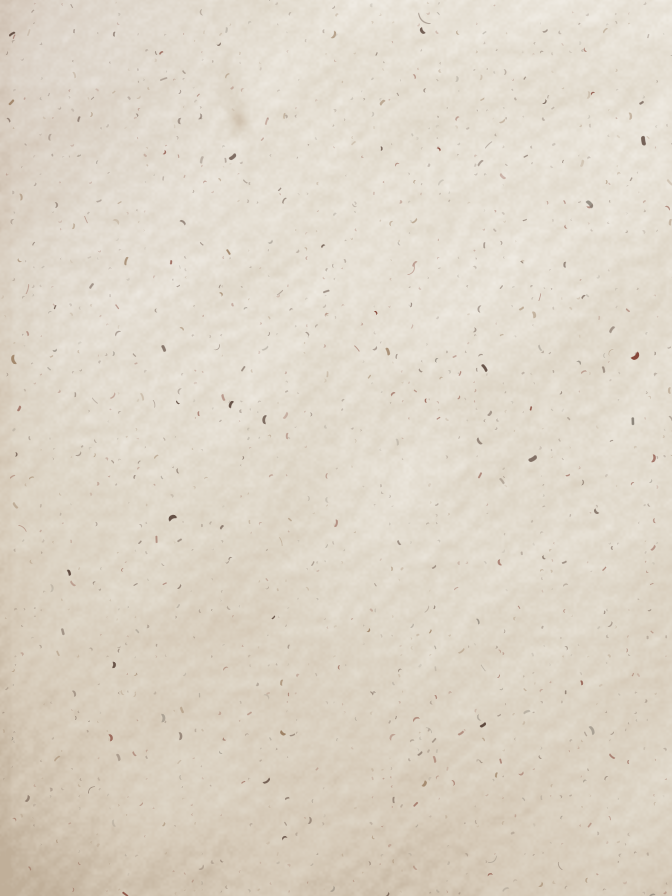
Reproduce this texture procedurally as a WebGL 2 fragment shader.

```glsl
#version 300 es
precision highp float;
// Aged handmade paper: a soft tonal gradient with mottling, diagonal creases
// lit as relief and fine felt grain, sprinkled with plant specks and fibres.
// Tone runs 0..3 through four paper colours; lengths are in canvas heights.

uniform vec2 u_resolution;
out vec4 outColor;

const vec3 LIGHT = vec3(0.915, 0.893, 0.852);
const vec3 CREAM = vec3(0.872, 0.840, 0.782);
const vec3 SAND  = vec3(0.838, 0.790, 0.720);
const vec3 TAN   = vec3(0.780, 0.720, 0.640);
const vec3 BARK  = vec3(0.30, 0.21, 0.17);
const vec3 RUST  = vec3(0.46, 0.17, 0.12);
const vec3 STRAW = vec3(0.58, 0.46, 0.34);
const vec3 ASH   = vec3(0.50, 0.47, 0.43);

const float CREASE_ANGLE = 0.62;
const float CREASE_DEPTH = 2.6;
const float FELT_DEPTH   = 0.55;
const float GRAIN_DEPTH  = 0.65;
const float MOTTLE_DEPTH = 1.1;
const vec2  LIGHT_STEP   = vec2(-0.006, 0.010);

// Integer hash: three random values in 0..1 per cell and seed
vec3 hash3(vec2 cell, int seed) {
  uvec3 v = uvec3(ivec3(ivec2(cell), seed)) * 1664525u + 1013904223u;
  v.x += v.y * v.z; v.y += v.z * v.x; v.z += v.x * v.y;
  v ^= v >> 16u;
  v.x += v.y * v.z; v.y += v.z * v.x; v.z += v.x * v.y;
  return vec3(v >> 8u) / 16777216.0;
}

float noise(vec2 p) {
  vec2 i = floor(p), f = fract(p);
  f = f * f * (3.0 - 2.0 * f);
  float low  = mix(hash3(i, 1).x, hash3(i + vec2(1, 0), 1).x, f.x);
  float high = mix(hash3(i + vec2(0, 1), 1).x, hash3(i + vec2(1, 1), 1).x, f.x);
  return mix(low, high, f.y);
}

mat2 rotation(float a) {
  return mat2(cos(a), sin(a), -sin(a), cos(a));
}

float fbm(vec2 p) {
  float sum = 0.0, amp = 0.5;
  for (int i = 0; i < 5; i++) {
    sum += amp * noise(p);
    p = rotation(0.5) * p * 2.03 + 17.3;
    amp *= 0.5;
  }
  return sum;
}

// Height of the crumpled sheet, stretched along the crease direction
float creaseHeight(vec2 p) {
  vec2 q = rotation(-CREASE_ANGLE) * p * vec2(1.0);
  q = q * vec2(4.0, 9.0) + 0.8 * noise(p * 5.0 + 3.0);
  return fbm(q) + 0.25 * abs(noise(q * 0.7 + 40.0) - 0.5);
}

// Broad light and dark areas of the sheet
float sheetTone(vec2 uv) {
  float tone = 0.22 + 1.75 * smoothstep(0.8, -0.05, uv.y) * (1.0 - 0.35 * uv.x);
  tone += 0.85 * exp(-uv.x / 0.10);
  tone += 0.75 * smoothstep(0.45, 0.0, length((uv - vec2(0.0, 1.0)) * vec2(1.0, 0.8)));
  tone += 0.5 * smoothstep(0.12, 0.0, uv.y);
  return tone + 0.25 * smoothstep(0.020, 0.014, uv.x);
}

// One bent, tapered speck at most per cell, blended over the paper
vec3 addSpecks(vec3 paper, vec2 p, float cells, float chance, float size,
               float slim, float strength, int seed) {
  vec2 id = floor(p * cells);
  vec3 place = hash3(id, seed), form = hash3(id, seed + 1), dye = hash3(id, seed + 2);
  if (place.z > chance) return paper;
  vec2 q = (fract(p * cells) - 0.28 - 0.44 * place.xy) / cells;
  q = rotation(-(1.4 + 2.2 * (form.x - 0.5))) * q;
  float len = size * mix(0.4, 1.0, form.y * form.y);
  float wide = len * slim * mix(0.6, 1.2, form.z);
  q.y += (dye.z - 0.5) * q.x * q.x / len;
  q.x -= clamp(q.x, wide - len, len - wide);
  float px = 1.0 / u_resolution.y;
  float cover = 1.0 - smoothstep(-0.6 * px, 0.9 * px, length(q) - wide);
  vec3 tint = dye.x < 0.42 ? BARK : dye.x < 0.62 ? RUST : dye.x < 0.85 ? STRAW : ASH;
  return mix(paper, tint, cover * strength * mix(0.45, 1.0, dye.y));
}

void main() {
  vec2 uv = gl_FragCoord.xy / u_resolution;
  vec2 p = gl_FragCoord.xy / u_resolution.y;

  // Tone: sheet, mottling, creases, felt and grain
  float tone = sheetTone(uv);
  tone += MOTTLE_DEPTH * (fbm(rotation(-CREASE_ANGLE) * p * vec2(5.0, 8.0) + 9.0) - 0.48);
  tone += CREASE_DEPTH * (creaseHeight(p + LIGHT_STEP) - creaseHeight(p));
  tone += FELT_DEPTH * (noise(p * 85.0 + LIGHT_STEP * 60.0) - noise(p * 85.0));
  tone += GRAIN_DEPTH * (0.6 * noise(p * 310.0) + 0.4 * noise(p * 150.0) - 0.5);

  // Soft smudge near the top, denser at its lower end
  vec2 s = rotation(-0.22) * (p - vec2(0.262, 0.885));
  float smudge = exp(-pow(s.x / 0.012, 2.0) - pow(s.y / 0.036, 2.0));
  smudge += 0.8 * exp(-dot(p - vec2(0.267, 0.862), p - vec2(0.267, 0.862)) / 0.00012);
  tone += 1.1 * smudge * (0.6 + 0.7 * noise(p * 60.0));

  vec3 color = mix(LIGHT, CREAM, clamp(tone, -0.5, 1.0));
  color = mix(color, SAND, clamp(tone - 1.0, 0.0, 1.0));
  color = mix(color, TAN, clamp(tone - 2.0, 0.0, 1.5));
  color.b += 0.018 * smoothstep(0.5, 0.0, uv.x) * smoothstep(0.4, 1.0, uv.y);

  // Inclusions: dust, small flecks, bold chips, slender fibres
  color = addSpecks(color, p, 95.0, 0.16, 0.0020, 0.50, 0.28, 11);
  color = addSpecks(color, p, 42.0, 0.28, 0.0042, 0.28, 0.50, 21);
  color = addSpecks(color, p + 0.37, 17.0, 0.32, 0.0052, 0.36, 0.88, 31);
  color = addSpecks(color, p + 0.71, 14.0, 0.14, 0.0100, 0.08, 0.45, 41);
  outColor = vec4(color, 1.0);
}
```
